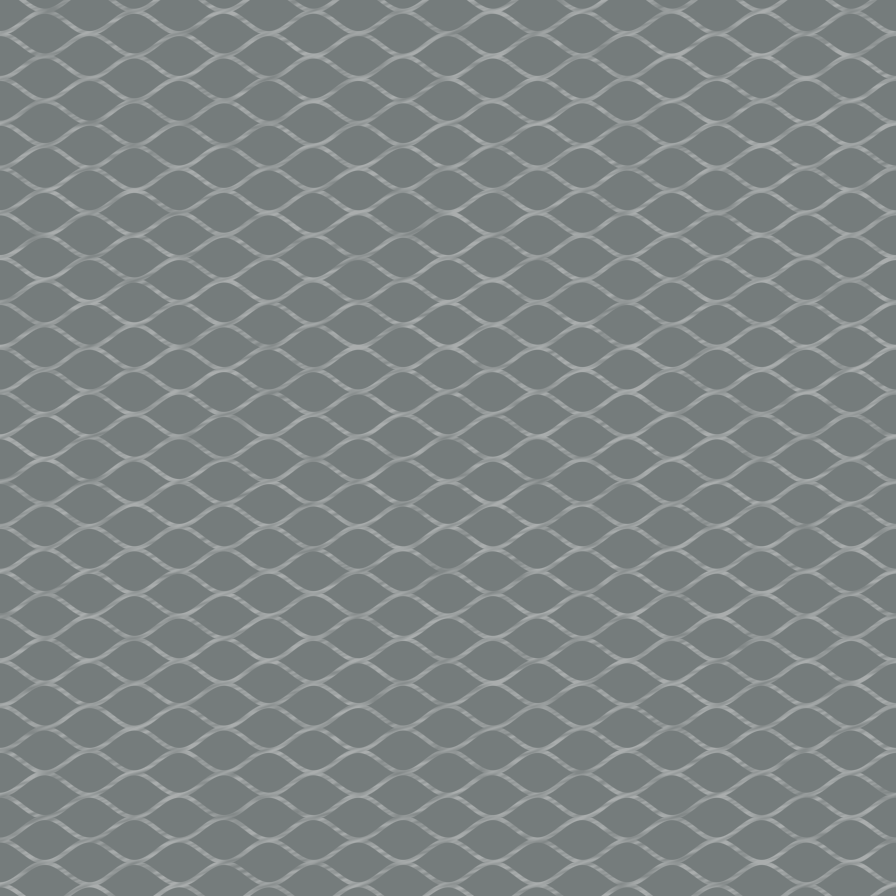
A three.js fragment shader for this pattern:

```glsl
// Expanded wire mesh: pale wavy strands with streaky wear on flat grey.
#define REPEATS_X 10.0
#define ROWS 40.0
#define AMPLITUDE 0.485
#define STRAND_WIDTH 0.0049
#define STREAK_CELLS vec2(44.0, 250.0)
#define STREAK_SHEAR 75.0
#define PATCH_CELLS vec2(24.0, 40.0)
#define GROUND vec3(0.46, 0.487, 0.487)
#define STRAND_DIM vec3(0.51, 0.533, 0.533)
#define STRAND_LIGHT vec3(0.665, 0.68, 0.68)
#define TAU 6.2831853

varying vec2 vUv;

// Unit gradient for a lattice corner, wrapped along the sheared tile edges.
vec2 cornerGradient(vec2 corner, vec2 cells, float shear) {
  float wraps = floor(corner.x / cells.x);
  corner -= wraps * vec2(cells.x, -shear);
  corner.y = mod(corner.y, cells.y);
  vec3 h = fract(corner.xyx * vec3(0.1031, 0.1030, 0.0973));
  h += dot(h, h.yzx + 33.33);
  float angle = TAU * fract((h.x + h.y) * h.z);
  return vec2(cos(angle), sin(angle));
}

// Tiling gradient noise, about -0.7 to 0.7; shear tilts its rows.
float tiledNoise(vec2 uv, vec2 cells, float shear) {
  vec2 p = uv * cells - vec2(0.0, shear * uv.x);
  vec2 cell = floor(p);
  vec2 f = p - cell;
  vec2 ease = f * f * f * (f * (f * 6.0 - 15.0) + 10.0);
  vec2 e = vec2(1.0, 0.0);
  float a = dot(cornerGradient(cell, cells, shear), f);
  float b = dot(cornerGradient(cell + e.xy, cells, shear), f - e.xy);
  float c = dot(cornerGradient(cell + e.yx, cells, shear), f - e.yx);
  float d = dot(cornerGradient(cell + e.xx, cells, shear), f - e.xx);
  return mix(mix(a, b, ease.x), mix(c, d, ease.x), ease.y);
}

// Distance to the nearest wave; alternate rows shift by half a repeat.
float strandDistance(vec2 uv) {
  float nearestRow = floor(uv.y * ROWS + 0.5);
  float nearest = 1.0;
  for (int i = -1; i <= 1; i++) {
    float row = nearestRow + float(i);
    float phase = TAU * (uv.x * REPEATS_X + 0.5 * mod(row, 2.0));
    float height = (row + AMPLITUDE * cos(phase)) / ROWS;
    float slope = AMPLITUDE * TAU * REPEATS_X / ROWS * sin(phase);
    nearest = min(nearest, abs(uv.y - height) / sqrt(1.0 + slope * slope));
  }
  return nearest;
}

void main() {
  // Strand coverage with a one-pixel smooth edge
  float soft = 0.75 * max(fwidth(vUv.x), fwidth(vUv.y));
  float halfWidth = 0.5 * STRAND_WIDTH;
  float strand = 1.0 - smoothstep(halfWidth - soft, halfWidth + soft, strandDistance(vUv));

  // Wear: short tilted streaks over broader light and dull patches
  float streaks = tiledNoise(vUv, STREAK_CELLS, STREAK_SHEAR);
  float patches = tiledNoise(vUv, PATCH_CELLS, 0.0);
  float tone = clamp(0.58 + 0.9 * streaks + 0.5 * patches, 0.0, 1.0);

  vec3 metal = mix(STRAND_DIM, STRAND_LIGHT, tone);
  gl_FragColor = vec4(mix(GROUND, metal, strand), 1.0);
}
```
